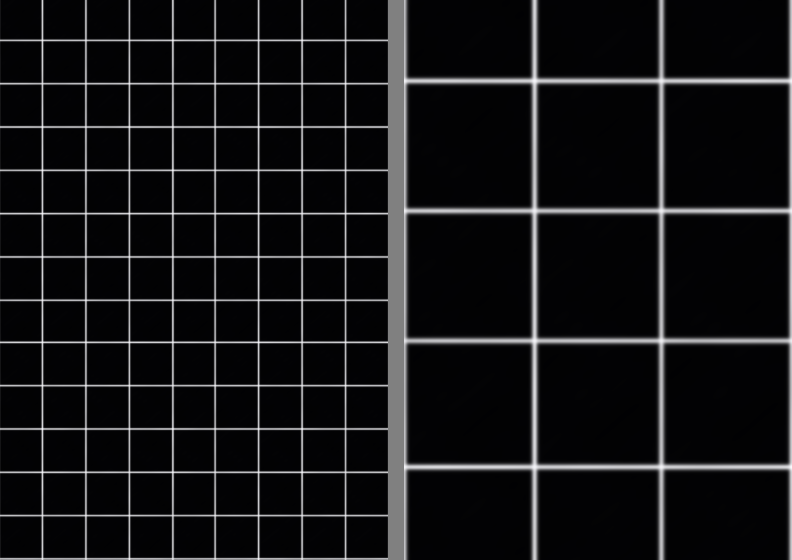
Left, the full canvas; right, a detail of the centre.
A Shadertoy shader for this pattern:

```glsl
// Thin pale grid on near-black: square cells, slightly soft lines.
// Each axis is a repeated distance to the nearest line, with one narrower
// cell mid-canvas and a faint unevenness made of layered sines.
#define CELLS vec2(8.923, 12.929)   // cells across and up
#define ORIGIN vec2(0.976, 0.025)   // first line, in cells
#define SEAM vec2(4.46, 5.52)       // where the narrow cell sits
#define SEAM_SHIFT 0.0286           // how much narrower it is
#define LINE_RADIUS 0.0232          // soft line radius, in cells
#define LINE_GAIN 0.79
#define WEAR 0.05
#define GROUND vec3(0.008, 0.008, 0.014)
#define LINE_COLOR vec3(0.985, 0.985, 1.0)

// Layered sines, roughly -1 to 1
float unevenness(vec2 p) {
    return 0.5 * sin(p.x * 2.3 + 1.7 * sin(p.y * 1.9))
         + 0.3 * sin(p.y * 5.1 + 1.3 * sin(p.x * 4.3))
         + 0.2 * sin(p.x * 11.0 - p.y * 13.0);
}

// Soft profile of the nearest line on each axis
vec2 gridLines(vec2 cell, vec2 pixel) {
    vec2 q = cell - ORIGIN + SEAM_SHIFT * step(SEAM, cell);
    vec2 id = floor(q + 0.5);
    vec2 radius = max(vec2(LINE_RADIUS), 0.85 * pixel);
    vec2 d = (q - id) / radius;
    vec2 strength = 1.0 + WEAR * sin(id * 2.4 + vec2(0.6, 2.1));
    // Keep the total light steady when pixels outgrow the line
    return LINE_GAIN * strength * exp(-d * d) * LINE_RADIUS / radius;
}

void mainImage(out vec4 fragColor, in vec2 fragCoord) {
    vec2 cell = fragCoord / iResolution.xy * CELLS;
    vec2 pixel = CELLS / iResolution.xy;

    // Lines, a little brighter where they cross
    vec2 lines = gridLines(cell, pixel);
    float ink = 1.0 - (1.0 - lines.x) * (1.0 - lines.y);

    // Gentle wear on the lines and a barely visible ground mottling
    float wear = unevenness(cell);
    ink *= 1.0 + WEAR * wear;
    vec3 ground = GROUND * (1.0 + 0.3 * unevenness(cell * 2.7));

    fragColor = vec4(mix(ground, LINE_COLOR, clamp(ink, 0.0, 1.0)), 1.0);
}
```
